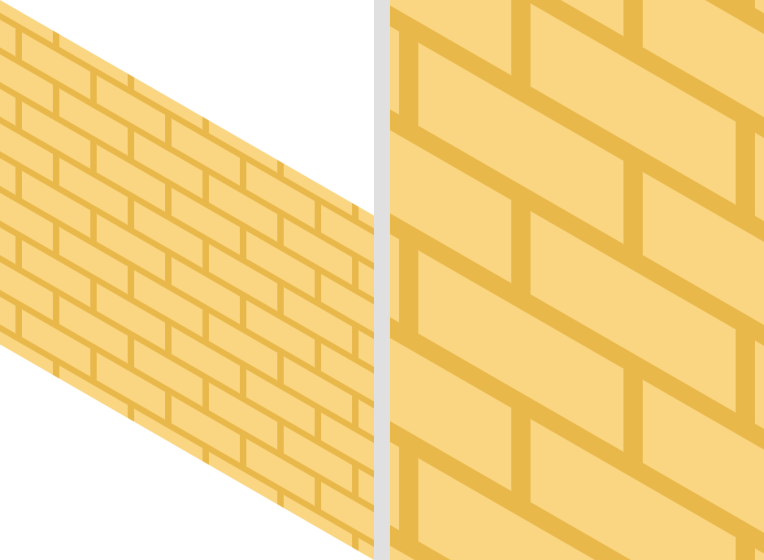
Left, the full canvas; right, a detail of the centre.
Reproduce this pattern procedurally as a Shadertoy shader.

```glsl
// Slanted wall of tan bricks in running bond on a white ground.

const vec3 BACKGROUND = vec3(1.0);
const vec3 BRICK = vec3(0.98, 0.84, 0.51);
const vec3 MORTAR = vec3(0.91, 0.72, 0.29);

const float SLOPE = 0.385;         // drop of the wall across the canvas
const float WALL_HEIGHT = 0.615;   // share of the canvas height
const float ROW_HEIGHT = 0.06185;
const float FIRST_BED = 0.467;     // first bed joint, in rows below the top
const float BRICKS_ACROSS = 5.0;
const float BED_WIDTH = 0.2;       // share of a row
const float JOINT_WIDTH = 0.086;   // share of a brick

// Antialiased coverage of the region where dist is negative
float coverage(float dist, float pixel) {
    return clamp(0.5 - dist / pixel, 0.0, 1.0);
}

// Lines of a given width centred on every integer of t
float repeatedLine(float t, float width, float pixel) {
    float dist = abs(fract(t + 0.5) - 0.5);
    return coverage(dist - 0.5 * width, pixel);
}

// Bed joints between rows, and upright joints shifted by half a brick
float mortarMask(float across, float rows, float acrossPixel, float rowPixel) {
    float shift = 0.25 + 0.5 * mod(floor(rows), 2.0);
    float bed = repeatedLine(rows, BED_WIDTH, rowPixel);
    float upright = repeatedLine(across - shift, JOINT_WIDTH, acrossPixel);
    return max(bed, upright);
}

void mainImage(out vec4 fragColor, in vec2 fragCoord) {
    vec2 uv = fragCoord / iResolution.xy;

    // Shear: depth is measured straight down from the sloping top edge
    float depth = 1.0 - uv.y - SLOPE * uv.x;
    float depthPixel = (1.0 + SLOPE * iResolution.y / iResolution.x) / iResolution.y;

    // Brickwork
    float across = uv.x * BRICKS_ACROSS;
    float rows = depth / ROW_HEIGHT - FIRST_BED;
    float mortar = mortarMask(across, rows, BRICKS_ACROSS / iResolution.x,
                              depthPixel / ROW_HEIGHT);
    vec3 wall = mix(BRICK, MORTAR, mortar);

    // Wall outline
    float edge = abs(depth - 0.5 * WALL_HEIGHT) - 0.5 * WALL_HEIGHT;
    fragColor = vec4(mix(BACKGROUND, wall, coverage(edge, depthPixel)), 1.0);
}
```
